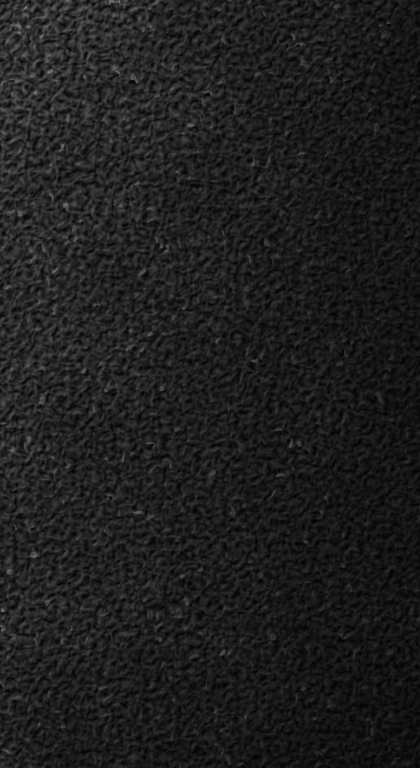
Give the GLSL for this texture, as a WebGL 1 fragment shader.

```glsl
precision highp float;
// Dark granular stone, lit from the upper left and fading to the lower right.
// Two octaves of gradient noise form fine grains, shaded by height and slope;
// short pale flakes, randomly turned, gather in loose clusters on a cell grid.
uniform vec2 u_resolution;

const float GRAIN_FREQ = 118.0;      // grains per canvas height
const float FLAKE_FREQ = 60.0;       // flake cells per canvas height
const float FLAKE_SHARE = 0.72;      // share of cells holding a flake
const float FLAKE_GAIN = 1.35;       // brightness of flakes over the stone
const float RELIEF_GAIN = 0.62;      // shading by slope
const float HEIGHT_GAIN = 0.85;      // shading by height
const float PATCH_GAIN = 0.20;       // broad uneven tone
const float SHADOW_TONE = 0.069;     // tone of the unlit side
const float SIDE_LIGHT = 0.070;      // extra tone at the left edge
const float TOP_LIGHT = 0.062;       // extra tone toward the top
const vec2 LIGHT_DIR = vec2(-0.6, 0.8);

vec2 hash2(vec2 p) {
  vec3 q = fract(p.xyx * vec3(0.1031, 0.1030, 0.0973));
  q += dot(q, q.yzx + 33.33);
  return fract((q.xx + q.yz) * q.zy);
}

vec2 gradientAt(vec2 cell) {
  float angle = 6.2832 * hash2(cell).x;
  return vec2(cos(angle), sin(angle));
}

float gradientNoise(vec2 p) {
  vec2 i = floor(p);
  vec2 f = p - i;
  vec2 u = f * f * f * (f * (f * 6.0 - 15.0) + 10.0);
  vec2 e = vec2(1.0, 0.0);
  float a = dot(gradientAt(i), f);
  float b = dot(gradientAt(i + e), f - e);
  float c = dot(gradientAt(i + e.yx), f - e.yx);
  float d = dot(gradientAt(i + e.xx), f - e.xx);
  return mix(mix(a, b, u.x), mix(c, d, u.x), u.y);
}

// The second octave is turned so that the two lattices do not align
float grainHeight(vec2 p) {
  vec2 turned = vec2(0.8 * p.x - 0.6 * p.y, 0.6 * p.x + 0.8 * p.y);
  return gradientNoise(p) + 0.6 * gradientNoise(turned * 1.7 + 17.3);
}

// Brightest flake covering p, searched in the neighbouring cells
float flakes(vec2 p, float soft) {
  vec2 home = floor(p);
  float glow = 0.0;
  for (int y = -1; y <= 1; y++) {
    for (int x = -1; x <= 1; x++) {
      vec2 cell = home + vec2(float(x), float(y));
      vec2 place = hash2(cell + 31.7);
      vec2 kind = hash2(cell + 113.1);
      vec2 shape = hash2(cell + 71.9);
      float angle = 0.95 + 2.6 * (kind.x - 0.5);
      float c = cos(angle);
      float s = sin(angle);
      vec2 d = p - cell - place;
      d = vec2(c * d.x + s * d.y, c * d.y - s * d.x);
      d.y += (shape.x - 0.5) * 1.2 * d.x * d.x;
      vec2 size = vec2(mix(0.16, 0.46, shape.x * shape.x),
                       mix(0.09, 0.22, shape.y * shape.y));
      float edge = (length(d / size) - 1.0) * size.y;
      float cover = 1.0 - smoothstep(-soft, soft, edge);
      float rank = fract(kind.y * 7.31);
      float strength = mix(0.25, 1.0, rank * rank);
      glow = max(glow, cover * strength * step(kind.y, FLAKE_SHARE));
    }
  }
  return glow;
}

void main() {
  vec2 uv = gl_FragCoord.xy / u_resolution;
  vec2 p = gl_FragCoord.xy / u_resolution.y;

  // Broad light falling off to the right and downward
  float dim = 1.0 - uv.x;
  float light = SHADOW_TONE + SIDE_LIGHT * pow(dim, 1.15)
              + TOP_LIGHT * uv.y * uv.y * (0.2 + 0.8 * dim);
  light *= mix(0.85, 1.0, smoothstep(0.0, 0.2, uv.y));
  light *= 1.0 + PATCH_GAIN * gradientNoise(p * 9.0 + 4.7);

  // Grains, bent so that the lattice does not show
  vec2 g = p * GRAIN_FREQ;
  g += 0.6 * vec2(gradientNoise(g * 0.43 + 8.1), gradientNoise(g * 0.43 + 51.6));
  float height = grainHeight(g);
  float slope = height - grainHeight(g + LIGHT_DIR * 0.35);
  float shade = 1.0 + RELIEF_GAIN * slope + HEIGHT_GAIN * height;

  // Flakes, ragged by the grains and stronger inside the clusters
  float soft = 0.75 * FLAKE_FREQ / u_resolution.y;
  vec2 ragged = p * FLAKE_FREQ + 0.2 * vec2(height, slope);
  float cluster = clamp(0.85 + 1.2 * gradientNoise(p * 23.0 + 2.9), 0.2, 1.5);
  shade = max(shade, 0.25) + FLAKE_GAIN * cluster * flakes(ragged, soft);

  gl_FragColor = vec4(vec3(light * shade), 1.0);
}
```
